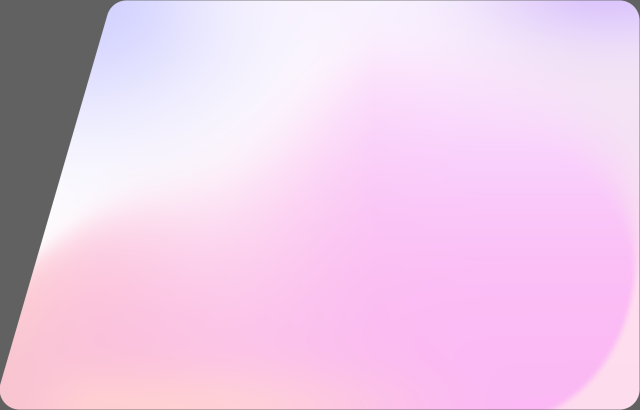
A WebGL 2 fragment shader for this background:

```glsl
#version 300 es
precision highp float;
// Soft pastel mesh gradient on a rounded, slanted card over grey.
uniform vec2 u_resolution;
out vec4 outColor;

// Signed distance to a convex quadrilateral with rounded corners.
float roundedQuad(vec2 p, vec2 corners[4], float radius) {
  float nearest = 1e3, side = -1e3;
  for (int i = 0; i < 4; i++) {
    vec2 a = corners[i], e = corners[(i + 1) % 4] - a, v = p - a;
    vec2 gap = v - e * clamp(dot(v, e) / dot(e, e), 0.0, 1.0);
    nearest = min(nearest, length(gap));
    side = max(side, e.x * v.y - e.y * v.x);
  }
  return nearest * sign(side) - radius;
}

// Gaussian spot with a separate falloff per axis.
float glow(vec2 p, vec2 center, vec2 falloff) {
  vec2 q = (p - center) * falloff;
  return exp(-dot(q, q));
}

// Pink body: rosy on the left, magenta to the right, lilac higher up.
vec3 pinkBody(vec2 p) {
  vec3 c = mix(vec3(0.985, 0.745, 0.88), vec3(0.982, 0.712, 0.955), smoothstep(0.15, 1.2, p.x));
  c = mix(c, vec3(0.965, 0.75, 0.985), smoothstep(0.25, 0.75, p.y) * smoothstep(0.5, 1.2, p.x));
  // Peach along the left side and the bottom edge.
  vec3 peach = mix(vec3(0.965, 0.78, 0.79), vec3(1.0, 0.89, 0.77), smoothstep(0.05, 0.4, p.y));
  float slant = p.x - 0.27 * (1.0 - p.y) * 0.0 + 0.29 * p.y - 0.27;
  c = mix(c, peach, exp(-max(slant + 0.28, 0.0) * 4.5) * 0.9);
  float floorGlow = exp(-p.y * p.y * 90.0) * (1.0 - smoothstep(0.4, 1.3, p.x));
  return mix(c, vec3(1.0, 0.82, 0.82), floorGlow * smoothstep(0.0, 0.25, p.x) * 0.9);
}

vec3 gradient(vec2 p) {
  // White upper area with a lavender corner.
  vec3 c = mix(vec3(1.0), vec3(0.82, 0.82, 1.0), glow(p, vec2(0.2, 1.02), vec2(2.6, 3.1)));

  // Pink rises from a curved crest: crisp at left, diffuse at right.
  float crest = 0.345 + 0.48 * p.x + 0.03 * sin((p.x - 0.1) * 10.0) + 0.2 * pow(p.x, 4.0);
  crest = min(crest, 0.95);
  float reach = smoothstep(0.0, 0.9, p.x);
  float depth = crest - p.y;
  float soft = 0.015 + 0.1 * reach;
  depth = 0.5 * (depth + sqrt(depth * depth + soft * soft));
  c = mix(c, pinkBody(p), 1.0 - exp(-depth / (0.025 + 0.26 * reach)));

  // Pale rim around the rounded right end, blurrier toward the top.
  vec2 q = vec2(max(p.x - 1.22, 0.0) / 0.33, (p.y - 0.37) / 0.4);
  float blur = mix(0.035, 0.45, smoothstep(0.3, 0.85, p.y));
  float rim = smoothstep(1.0 - blur, 1.0 + blur, length(q)) * smoothstep(0.95, 1.45, p.x);
  vec3 rimColor = mix(vec3(0.995, 0.88, 0.93), vec3(0.95, 0.895, 0.955), smoothstep(0.2, 0.8, p.y));
  c = mix(c, rimColor, rim * 0.9);

  // Cool haze along the top and a violet corner at right.
  c = mix(c, vec3(0.965, 0.94, 0.995), 0.6 * smoothstep(0.8, 1.0, p.y) * smoothstep(0.3, 0.8, p.x));
  return mix(c, vec3(0.86, 0.77, 0.985), glow(p, vec2(1.49, 1.02), vec2(3.3, 8.0)));
}

void main() {
  // Height is one unit; x is scaled to the card's own proportions.
  vec2 p = gl_FragCoord.xy / u_resolution * vec2(1.561, 1.0);
  vec2 corners[4] = vec2[4](vec2(0.309, 0.95), vec2(1.511, 0.95), vec2(1.511, 0.05), vec2(0.048, 0.05));
  float d = roundedQuad(p, corners, 0.049);
  float pixel = 1.0 / u_resolution.y;
  float card = 1.0 - smoothstep(-0.7 * pixel, 0.7 * pixel, d);
  outColor = vec4(mix(vec3(0.38), gradient(p), card), 1.0);
}
```
